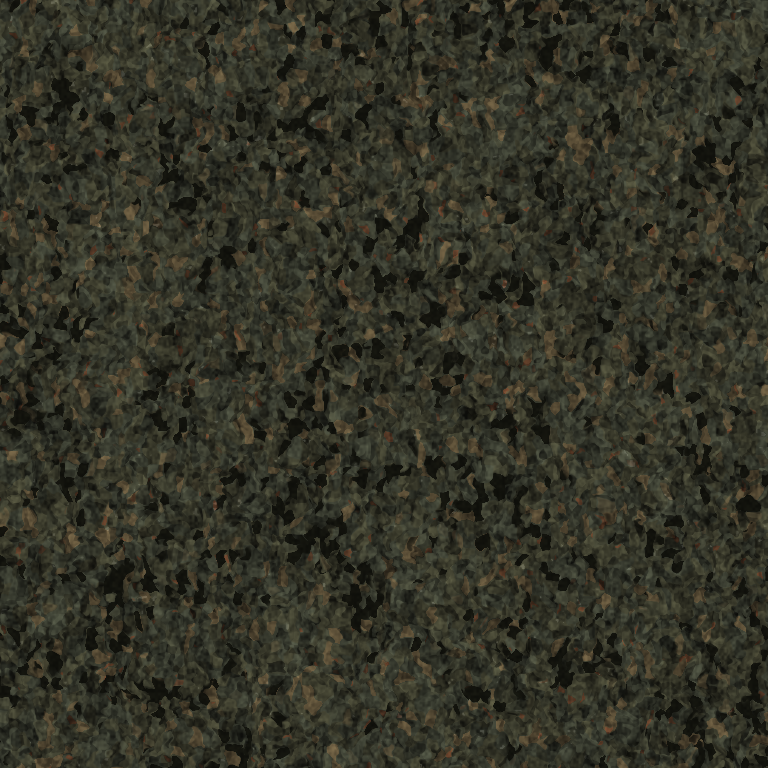
Write a Shadertoy shader that draws this texture.

```glsl
// Dark olive granite: packed grey-green grains, tan and rust flecks, black mica clumps.

const vec3 COOL_TINT = vec3(0.95, 1.00, 0.80);
const vec3 OLIVE_TINT = vec3(1.00, 1.00, 0.74);
const vec3 TAN_TINT = vec3(1.16, 1.00, 0.70);
const vec3 RUST_TINT = vec3(1.50, 0.90, 0.58);
const vec3 MICA_COLOR = vec3(0.066, 0.068, 0.046);

// Four independent random values for one lattice point.
vec4 hash4(vec2 p) {
    vec4 q = fract(p.xyxy * vec4(0.1031, 0.1030, 0.0973, 0.1099));
    q += dot(q, q.wzxy + 33.33);
    return fract((q.xxyz + q.yzzw) * q.zywx);
}

float valueNoise(vec2 p) {
    vec2 cell = floor(p);
    vec2 f = fract(p);
    f = f * f * (3.0 - 2.0 * f);
    float low = mix(hash4(cell).x, hash4(cell + vec2(1, 0)).x, f.x);
    float high = mix(hash4(cell + vec2(0, 1)).x, hash4(cell + vec2(1, 1)).x, f.x);
    return mix(low, high, f.y);
}

// Random values per Voronoi grain, blended across narrow soft borders.
vec4 grains(vec2 p, float hardness, float seed) {
    vec2 cell = floor(p);
    vec4 sum = vec4(0.0);
    float total = 1e-9;
    for (int y = -1; y <= 1; y++) {
        for (int x = -1; x <= 1; x++) {
            vec2 id = cell + vec2(x, y);
            vec2 center = id + 0.1 + 0.8 * hash4(id + seed).xy;
            vec2 offset = p - center;
            float weight = exp(-hardness * dot(offset, offset));
            sum += weight * hash4(id + seed + 71.0);
            total += weight;
        }
    }
    return sum / total;
}

// Bends grain outlines so that they look broken rather than polygonal.
vec2 roughen(vec2 p, float frequency, float amount) {
    vec2 q = p * frequency;
    return p + amount * (vec2(valueNoise(q + 13.0), valueNoise(q + 57.0)) - 0.5);
}

void mainImage(out vec4 fragColor, in vec2 fragCoord) {
    vec2 uv = fragCoord / iResolution.y;
    vec2 p = roughen(roughen(uv, 35.0, 0.012), 140.0, 0.007);

    // Grain layers, slightly taller than wide
    vec4 coarse = grains(p * vec2(88.0, 66.0), 18.0, 5.0);
    vec4 medium = grains(p * vec2(150.0, 122.0), 14.0, 211.0);
    float cloud = valueNoise(uv * 13.0 + 31.0);
    float clump = valueNoise(uv * vec2(30.0, 24.0) + 90.0);
    float fine = valueNoise(uv * 270.0 + 8.0);
    float fiber = valueNoise(uv * vec2(330.0, 110.0) + 40.0);

    // Brightness of the stone
    float tone = 0.206 + 0.10 * (coarse.x - 0.5) + 0.14 * (medium.x - 0.5);
    tone += 0.09 * (fine - 0.5) + 0.05 * (fiber - 0.5) + 0.03 * (cloud - 0.5);

    // Feldspar flecks in tan and rust
    float tan_ = smoothstep(0.83, 0.91, coarse.y);
    float rust = smoothstep(0.965, 0.985, medium.w);
    vec3 tint = mix(COOL_TINT, OLIVE_TINT, smoothstep(0.25, 0.75, coarse.w));
    tint = mix(tint, TAN_TINT, tan_);
    tint = mix(tint, RUST_TINT, rust * 0.8);
    tone += 0.062 * tan_;
    vec3 color = max(tone, 0.06) * tint;

    // Pale crystal glints
    float glint = smoothstep(0.95, 0.98, medium.y) * smoothstep(0.55, 0.85, fine);
    color += 0.10 * glint;

    // Black mica gathered into ragged clumps
    float micaField = coarse.z + 0.32 * (cloud - 0.5) + 0.38 * (clump - 0.5);
    micaField += 0.10 * (medium.z - 0.5);
    float shade = 1.0 - smoothstep(0.06, 0.26, micaField);
    float mica = 1.0 - smoothstep(0.065, 0.115, micaField);
    color *= 1.0 - 0.22 * shade;
    color = mix(color, MICA_COLOR * (0.75 + 0.5 * fine), mica * 0.95);

    fragColor = vec4(clamp(color, 0.0, 1.0), 1.0);
}
```
